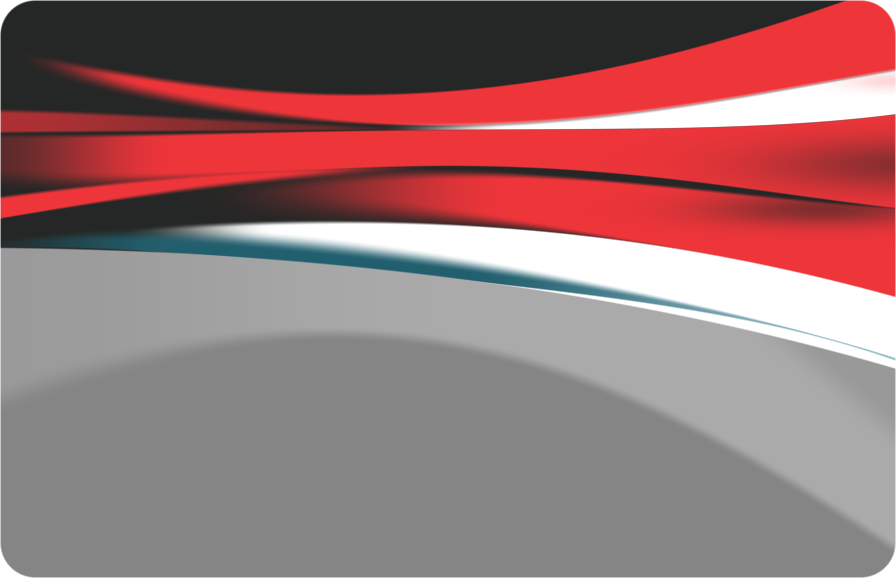
A Shadertoy shader for this background:

```glsl
// Rounded card: glossy red ribbons over charcoal, a white sheet with a teal
// fold, and a soft grey ground. Every band is the area between two smooth
// curves, each set by its depth below the top at five even steps in x.

#define CHARCOAL vec3(0.142, 0.152, 0.148)
#define RED vec3(0.933, 0.208, 0.228)
#define WHITE vec3(1.0)
#define TEAL vec3(0.13, 0.37, 0.43)
#define PALE_TEAL vec3(0.58, 0.73, 0.78)
#define GREY_LIGHT vec3(0.665)
#define GREY_DARK vec3(0.522)
#define CORNER_RADIUS 0.060
#define EDGE_SOFTNESS 0.0018

// Quartic through five heights at x = 0, 1/4, 1/2, 3/4, 1.
float curve(float x, float a, float b, float c, float d, float e) {
    float s = 4.0 * x;
    float d1 = b - a;
    float d2 = c - 2.0 * b + a;
    float d3 = d - 3.0 * c + 3.0 * b - a;
    float d4 = e - 4.0 * d + 6.0 * c - 4.0 * b + a;
    return a + s * (d1 + (s - 1.0) / 2.0 * (d2 + (s - 2.0) / 3.0 * (d3 + (s - 3.0) / 4.0 * d4)));
}

// Coverage below a curve; depth grows downward.
float below(float depth, float edge, float soft) {
    return smoothstep(-soft, soft, depth - edge);
}

float band(float depth, float top, float bottom, float topSoft, float bottomSoft) {
    return below(depth, top, topSoft) * (1.0 - below(depth, bottom, bottomSoft));
}

float glow(vec2 p, vec2 center, vec2 radius) {
    vec2 q = (p - center) / radius;
    return exp(-dot(q, q));
}

vec3 ribbons(vec2 p, float aa) {
    float x = p.x, y = p.y;
    vec3 col = CHARCOAL;

    // Upper sweep, dim and feathered at its left tip
    float sweepTop = curve(x, 0.085, 0.152, 0.158, 0.093, -0.030);
    float sweepBottom = curve(x, 0.095, 0.186, 0.217, 0.186, 0.121);
    float feather = mix(0.016, aa, smoothstep(0.1, 0.5, x));
    float sweep = band(y, sweepTop, sweepBottom, mix(0.008, aa, smoothstep(0.0, 0.6, x)), feather);
    col = mix(col, RED, sweep * smoothstep(0.01, 0.16, x));

    // White wedge under the sweep
    float middleTop = curve(x, 0.235, 0.231, 0.225, 0.222, 0.198);
    float wedge = band(y, sweepBottom, middleTop, mix(0.009, 0.004, x), aa);
    vec3 wedgeColor = mix(WHITE, RED, 0.2 * glow(p, vec2(1.0, 0.14), vec2(0.06, 0.016)));
    col = mix(col, wedgeColor, wedge * smoothstep(0.42, 0.57, x));

    // Dull strip at the left
    float stripTop = curve(x, 0.192, 0.208, 0.225, 0.230, 0.230);
    float stripBottom = curve(x, 0.229, 0.226, 0.224, 0.222, 0.220);
    float strip = band(y, stripTop, stripBottom, 0.005, 0.003);
    col = mix(col, RED, strip * mix(0.68, 0.35, smoothstep(0.0, 0.4, x)) * (1.0 - smoothstep(0.35, 0.48, x)));

    // Middle ribbon with shaded ends
    float middleBottom = curve(x, 0.308, 0.304, 0.287, 0.310, 0.360);
    float leftSoft = mix(0.022, aa, smoothstep(0.0, 0.4, x));
    float middle = band(y, middleTop, middleBottom, mix(0.006, aa, smoothstep(0.0, 0.4, x)), leftSoft);
    float middleLight = mix(0.25, 1.0, smoothstep(-0.02, 0.2, x));
    middleLight -= 0.5 * glow(p, vec2(1.02, 0.285), vec2(0.17, 0.045));
    col = mix(col, RED, middle * middleLight);

    // Lower ribbon, fading into the dark toward the left
    float lowerTop = curve(x, 0.420, 0.330, 0.301, 0.324, 0.360);
    float lowerBottom = curve(x, 0.350, 0.355, 0.377, 0.431, 0.525);
    float fade = smoothstep(0.3, 0.7, x);
    float lower = band(y, lowerTop, lowerBottom, mix(0.018, 0.004, fade), mix(0.035, 0.006, fade));
    float lowerLight = smoothstep(0.2, 0.58, x);
    lowerLight -= 0.55 * glow(p, vec2(0.92, 0.362), vec2(0.13, 0.028));
    col = mix(col, RED, lower * lowerLight);

    // Bright ribbon rising from the left edge
    float riseTop = curve(x, 0.342, 0.302, 0.287, 0.300, 0.350);
    float riseBottom = curve(x, 0.378, 0.320, 0.291, 0.302, 0.352);
    float rise = band(y, riseTop, riseBottom, 0.004, mix(aa, 0.007, smoothstep(0.0, 0.3, x)));
    return mix(col, RED, rise * (1.0 - smoothstep(0.3, 0.5, x)));
}

vec3 ground(vec2 p) {
    vec3 col = mix(vec3(0.605), GREY_LIGHT, smoothstep(0.0, 0.5, p.x));
    // Folded shade at the right, then the broad dark hill
    float fold = 0.577 + 1.27 * (p.x - 0.833);
    col -= 0.065 * smoothstep(0.0, 0.08, fold - p.y);
    float hill = curve(p.x, 0.690, 0.590, 0.594, 0.722, 0.950);
    return mix(col, GREY_DARK, below(p.y, hill, mix(0.030, 0.013, smoothstep(0.0, 0.4, p.x))));
}

void mainImage(out vec4 fragColor, in vec2 fragCoord) {
    vec2 p = fragCoord / iResolution.xy;
    p.y = 1.0 - p.y;
    float aa = max(EDGE_SOFTNESS, 0.8 / iResolution.y);
    vec3 col = ribbons(p, aa);

    // White sheet emerging from the dark
    float sheetTop = curve(p.x, 0.417, 0.389, 0.389, 0.429, 0.514);
    vec3 sheet = mix(CHARCOAL, WHITE, smoothstep(0.13, 0.31, p.x));
    col = mix(col, sheet, below(p.y, sheetTop, mix(0.006, aa, smoothstep(0.2, 0.6, p.x))));

    // Teal fold tapering to the right
    float foldTop = curve(p.x, 0.415, 0.395, 0.439, 0.516, 0.618);
    float foldBottom = curve(p.x, 0.429, 0.444, 0.482, 0.531, 0.624);
    float across = (p.y - foldTop) / max(foldBottom - foldTop, 0.004);
    float teal = smoothstep(0.0, 0.65, across) * (1.0 - below(p.y, foldBottom, aa));
    vec3 tealColor = mix(TEAL, PALE_TEAL, smoothstep(0.5, 0.95, p.x));
    col = mix(col, tealColor, teal * smoothstep(-0.05, 0.2, p.x));

    float groundTop = curve(p.x, 0.429, 0.443, 0.480, 0.543, 0.638);
    col = mix(col, ground(p), below(p.y, groundTop, aa));

    // Rounded card outline
    vec2 halfSize = 0.5 * vec2(iResolution.x / iResolution.y, 1.0) - 0.001;
    vec2 q = abs((fragCoord - 0.5 * iResolution.xy) / iResolution.y) - halfSize + CORNER_RADIUS;
    float card = length(max(q, 0.0)) + min(max(q.x, q.y), 0.0) - CORNER_RADIUS;
    fragColor = vec4(mix(col, WHITE, smoothstep(-aa, aa, card)), 1.0);
}
```
